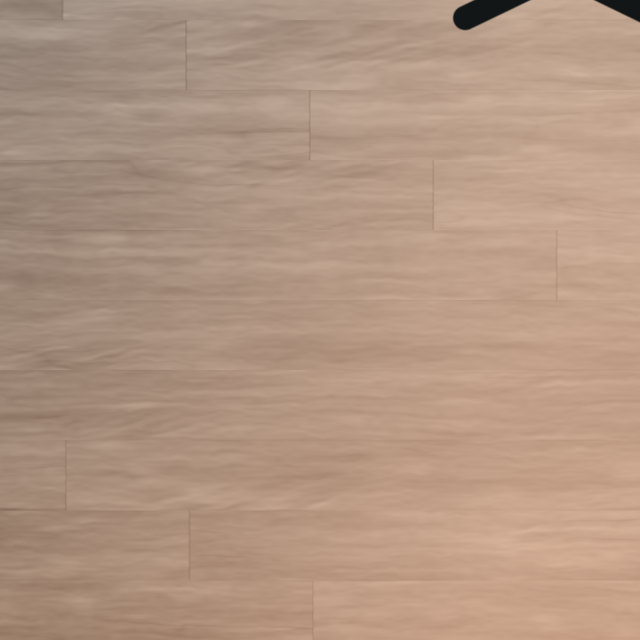
Reproduce this texture procedurally as a Shadertoy shader.

```glsl
// Pale wood-plank floor seen from above, lit warmly from the right.
// Staggered planks carry stretched value noise for grain, veins and slanted
// figure; a four-corner gradient gives the light, two dark rods lie on top.

const vec3 TOP_LEFT = vec3(0.610, 0.548, 0.502);
const vec3 TOP_RIGHT = vec3(0.755, 0.645, 0.565);
const vec3 BOTTOM_LEFT = vec3(0.625, 0.518, 0.440);
const vec3 BOTTOM_RIGHT = vec3(0.790, 0.638, 0.540);
const vec3 ROD_COLOR = vec3(0.075, 0.085, 0.085);

const float PLANK_HEIGHT = 0.1095;
const float PLANK_LENGTH = 1.346;
const float ROW_SHIFT = 0.193;              // joint offset from row to row
const vec2 FIRST_JOINT = vec2(0.677, 0.25);
const float SEAM_WIDTH = 0.0016;
const float ROD_RADIUS = 0.019;

const float BROAD_GRAIN = 0.055;
const float FINE_GRAIN = 0.046;
const float HAIR_GRAIN = 0.036;
const float PORE_GRAIN = 0.022;
const float VEIN_DEPTH = 0.055;
const float FIGURE_DEPTH = 0.060;
const float FLECK_LIGHT = 0.030;
const float PLANK_VARIATION = 0.024;
const int SAMPLES = 2;                      // per axis, smooths plank edges

float hash(vec2 p) {
    return fract(sin(dot(p, vec2(127.1, 311.7))) * 43758.5453);
}

float noise(vec2 p) {
    vec2 cell = floor(p);
    vec2 f = fract(p);
    f = f * f * (3.0 - 2.0 * f);
    float low = mix(hash(cell), hash(cell + vec2(1.0, 0.0)), f.x);
    float high = mix(hash(cell + vec2(0.0, 1.0)), hash(cell + 1.0), f.x);
    return mix(low, high, f.y);
}

// Thin dark line along the middle contour of a noise field
float vein(vec2 p) {
    float ridge = 1.0 - abs(2.0 * noise(p) - 1.0);
    return pow(ridge, 10.0);
}

// Brightness offset of the wood, with fibres running along x
float woodGrain(vec2 q) {
    q.y += 0.014 * (noise(q * vec2(4.0, 9.0)) - 0.5);
    q.y += 0.005 * (noise(q * vec2(15.0, 30.0)) - 0.5);
    q.y += 0.003 * (noise(q * vec2(48.0, 75.0)) - 0.5);

    float tone = BROAD_GRAIN * (noise(q * vec2(2.0, 30.0)) - 0.5);
    tone += FINE_GRAIN * (noise(q * vec2(6.0, 85.0) + 5.3) - 0.5);
    tone += HAIR_GRAIN * (noise(q * vec2(21.0, 165.0) + 9.1) - 0.5);
    tone += PORE_GRAIN * (noise(q * vec2(70.0, 230.0) + 4.4) - 0.5);

    // Broken veins at two scales, gathered into bands
    float bands = smoothstep(0.35, 0.8, noise(q * vec2(2.6, 14.0) + 1.9));
    float breaks = 0.35 + 0.65 * noise(q * vec2(16.0, 40.0) + 6.2);
    float veins = vein(q * vec2(2.6, 32.0) + 3.7) + 0.6 * vein(q * vec2(6.0, 62.0) + 8.8);
    tone -= VEIN_DEPTH * veins * bands * breaks;

    // Patches of short strokes rising to the right
    float figureMask = smoothstep(0.62, 0.9, noise(q * vec2(3.6, 13.0) + 7.4));
    float strokes = noise(vec2(q.x * 15.0, q.y * 150.0 + q.x * 36.0));
    tone += FIGURE_DEPTH * (strokes - 0.55) * figureMask;

    tone += FLECK_LIGHT * smoothstep(0.7, 1.0, noise(q * vec2(12.0, 75.0) + 2.6));
    return tone;
}

// Soft line: 1 on the seam, falling to 0 beside it
float seamLine(float distanceToSeam) {
    return 1.0 - smoothstep(0.2 * SEAM_WIDTH, 1.6 * SEAM_WIDTH, distanceToSeam);
}

// Floor at p, where y runs downwards from the top edge
vec3 floorColor(vec2 p) {
    float rowPos = (p.y - FIRST_JOINT.y) / PLANK_HEIGHT;
    float row = floor(rowPos);
    float along = (p.x - FIRST_JOINT.x - row * ROW_SHIFT) / PLANK_LENGTH;
    vec2 plank = vec2(floor(along), row);

    // Light
    float warmth = smoothstep(-0.1, 0.95, p.x + 0.12 * (p.y - 0.5));
    vec3 color = mix(mix(TOP_LEFT, TOP_RIGHT, warmth),
                     mix(BOTTOM_LEFT, BOTTOM_RIGHT, warmth), p.y);

    // Grain, different on every plank
    vec2 shift = 19.0 * vec2(hash(plank + 0.5), hash(plank + 8.5));
    float tone = woodGrain(p + shift) * mix(1.2, 0.85, warmth);
    tone += PLANK_VARIATION * (hash(plank + 3.5) - 0.5);
    tone += 0.025 * (noise(p * vec2(2.0, 7.0)) - 0.5);

    // Faint end joints and barely visible, interrupted long seams
    float endDistance = (0.5 - abs(fract(along) - 0.5)) * PLANK_LENGTH;
    float sideDistance = (0.5 - abs(fract(rowPos) - 0.5)) * PLANK_HEIGHT;
    float worn = smoothstep(0.45, 0.9, noise(vec2(p.x * 9.0, floor(rowPos + 0.5) * 3.7)));
    tone -= mix(0.015, 0.06, hash(plank.yy + 6.5)) * seamLine(endDistance);
    tone -= 0.025 * worn * seamLine(sideDistance);

    return color + tone * vec3(1.0, 1.02, 1.0);
}

float rodDistance(vec2 p, vec2 a, vec2 b) {
    vec2 axis = b - a;
    float t = clamp(dot(p - a, axis) / dot(axis, axis), 0.0, 1.0);
    return length(p - a - t * axis) - ROD_RADIUS;
}

void mainImage(out vec4 fragColor, in vec2 fragCoord) {
    vec3 color = vec3(0.0);
    for (int i = 0; i < SAMPLES * SAMPLES; i++) {
        vec2 jitter = (vec2(i % SAMPLES, i / SAMPLES) + 0.5) / float(SAMPLES) - 0.5;
        vec2 uv = (fragCoord + jitter) / iResolution.xy;
        color += floorColor(vec2(uv.x, 1.0 - uv.y));
    }
    color /= float(SAMPLES * SAMPLES);

    // Dark rods at the top right
    vec2 p = vec2(fragCoord.x, iResolution.y - fragCoord.y) / iResolution.xy;
    float rod = min(rodDistance(p, vec2(0.727, 0.028), vec2(0.86, -0.036)),
                    rodDistance(p, vec2(0.92, -0.025), vec2(1.05, 0.038)));
    color = mix(color, ROD_COLOR, 1.0 - smoothstep(-0.002, 0.002, rod));

    fragColor = vec4(color, 1.0);
}
```
